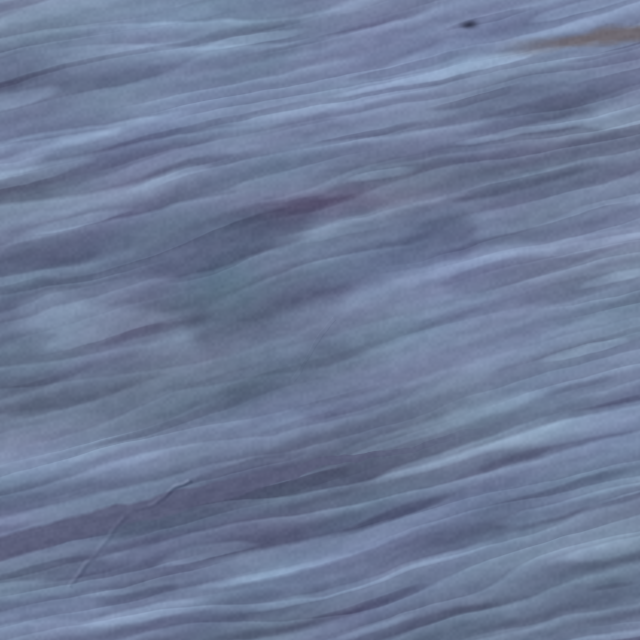
Write a Shadertoy shader that draws this texture.

```glsl
// Blue-grey banded marble: slanted broken streaks, a purple vein, a fine crack and a rusty stain.

float hash(vec2 p) {
    vec3 q = fract(p.xyx * vec3(0.1031, 0.1030, 0.0973));
    q += dot(q, q.yzx + 33.33);
    return fract((q.x + q.y) * q.z);
}

// Value noise centred on zero, from -0.5 to 0.5
float noise(vec2 p) {
    vec2 i = floor(p), f = fract(p);
    f = f * f * (3.0 - 2.0 * f);
    float low = mix(hash(i), hash(i + vec2(1, 0)), f.x);
    float high = mix(hash(i + vec2(0, 1)), hash(i + vec2(1, 1)), f.x);
    return mix(low, high, f.y) - 0.5;
}

float fbm(vec2 p) {
    float sum = 0.0, amp = 0.6;
    for (int i = 0; i < 4; i++) {
        sum += amp * noise(p);
        p = mat2(0.8, 0.6, -0.6, 0.8) * p * 2.03 + 17.3;
        amp *= 0.5;
    }
    return sum;
}

// Noise stretched along the flow, sheared a little to hide its grid
float streak(vec2 flow, float along, float across, float shear) {
    return noise(vec2(flow.x * along + flow.y * 7.0, (flow.y + shear * flow.x) * across) + across);
}

// Sawtooth layers: slow brightening that ends in a crisp edge
float ledge(vec2 flow, float count, float along) {
    float saw = fract(flow.y * count + 1.6 * streak(flow, along, count * 0.7, 0.03));
    return saw * saw * (1.0 - smoothstep(0.84, 1.0, saw)) - 0.24;
}

float segment(vec2 p, vec2 a, vec2 b) {
    vec2 d = b - a;
    return length(p - a - d * clamp(dot(p - a, d) / dot(d, d), 0.0, 1.0));
}

float blob(vec2 p, vec2 centre, vec2 radius) {
    vec2 d = (p - centre) / radius;
    return exp(-dot(d, d));
}

void mainImage(out vec4 fragColor, in vec2 fragCoord) {
    vec2 uv = fragCoord / iResolution.xy;
    vec2 wobble = 0.035 * vec2(fbm(uv * 9.0), fbm(uv * 9.0 + 31.0));
    vec2 p = uv + wobble;

    // Bent flow coordinates: x along the bands, y across them
    float bend = 0.06 * noise(uv * vec2(2.2, 3.0) + 4.0) + 0.02 * fbm(uv * vec2(6.0, 9.0));
    vec2 flow = vec2(uv.x, uv.y - 0.25 * uv.x + bend);
    float calm = blob(uv, vec2(0.46, 0.46), vec2(0.36, 0.15));
    float lively = 1.0 - 0.65 * calm;

    // Bands from broad to hair-thin, quieter in the middle
    float tone = 0.56 + 0.42 * streak(flow, 1.8, 7.0, 0.03);
    tone += 0.45 * streak(flow, 2.8, 17.0, -0.03) * lively;
    tone += 0.42 * streak(flow, 4.2, 36.0, 0.02) * lively;
    tone += 0.34 * streak(flow, 6.5, 75.0, -0.01) * lively;
    float patchy = smoothstep(-0.15, 0.25, streak(flow, 4.0, 9.0, 0.05));
    tone += 0.60 * ledge(flow, 15.0, 2.6) * patchy * lively;
    tone += 0.36 * ledge(flow + 3.7, 29.0, 3.6) * (1.1 - patchy) * lively;
    tone += 0.36 * smoothstep(0.20, 0.36, streak(flow, 5.0, 38.0, 0.01)) * lively;
    tone -= 0.30 * smoothstep(0.20, 0.36, streak(flow, 4.4, 47.0, -0.02)) * lively;

    // Cloudy patches and the steep dark band across the middle
    tone += 0.42 * fbm(uv * vec2(7.0, 14.0) + vec2(0.0, -5.0 * uv.x)) * (0.4 + calm);
    tone += 0.22 * blob(p, vec2(0.72, 0.46), vec2(0.20, 0.10));
    tone += 0.22 * blob(p, vec2(0.14, 0.29), vec2(0.20, 0.08));
    tone -= 0.26 * blob(p, vec2(0.10, 0.55), vec2(0.20, 0.07));
    tone -= 0.16 * blob(p, vec2(0.20, 0.91), vec2(0.24, 0.06));
    tone -= 0.24 * blob(p, vec2(0.53, 0.45), vec2(0.06, 0.025));
    float bandDist = segment(p, vec2(0.32, 0.49), vec2(0.72, 0.64));
    tone -= 0.40 * (1.0 - smoothstep(0.008, 0.042, bandDist));

    // Slate to pale blue, with drifting violet and green-grey tints
    vec3 color = mix(vec3(0.325, 0.355, 0.46), vec3(0.53, 0.605, 0.715), clamp(tone, -0.1, 1.25));
    color += fbm(flow * vec2(5.0, 16.0) + 50.0) * vec3(0.035, -0.02, 0.015);
    color.b += 0.05 * fbm(flow * vec2(3.0, 9.0) + 80.0);
    color += vec3(-0.015, 0.02, 0.005) * blob(p, vec2(0.35, 0.54), vec2(0.07, 0.04));
    color += vec3(0.025, -0.015, -0.005) * blob(p, vec2(0.55, 0.69), vec2(0.22, 0.025));

    // Purple vein, thick at the left and tapering to the right
    float veinY = 0.14 + 0.30 * uv.x - 0.07 * uv.x * uv.x + 0.02 * fbm(uv * 14.0);
    float veinHalf = mix(0.019, 0.005, smoothstep(0.25, 0.60, uv.x));
    float vein = 1.0 - smoothstep(veinHalf * 0.75, veinHalf * 1.15, abs(uv.y - veinY));
    vein *= 1.0 - smoothstep(0.50, 0.82, uv.x);
    color = mix(color, vec3(0.35, 0.365, 0.475), 0.85 * vein);

    // Rusty stain and dark pit near the top right
    vec2 s = uv - vec2(0.94, 0.94) - 0.4 * wobble;
    float stain = 1.0 - smoothstep(0.002, 0.018, abs(s.y - 0.1 * s.x) + 0.012 * fbm(uv * vec2(20.0, 60.0)));
    stain *= smoothstep(-0.19, -0.02, s.x);
    color = mix(color, vec3(0.42, 0.39, 0.41), 0.85 * stain);
    float pit = blob(p, vec2(0.727, 0.96), vec2(0.010, 0.006));
    color = mix(color, vec3(0.16, 0.18, 0.26), 0.85 * pit);

    // Thin broken crack: pale line with a shadow on one side
    vec2 c = uv + 0.9 * wobble;
    for (int side = 0; side < 2; side++) {
        vec2 q = c + float(side) * vec2(-0.005, 0.003);
        float d = min(segment(q, vec2(0.115, 0.09), vec2(0.20, 0.21)),
                      segment(q, vec2(0.20, 0.21), vec2(0.30, 0.25)));
        d = min(d, 0.003 + segment(q, vec2(0.45, 0.40), vec2(0.52, 0.51)));
        float line = (1.0 - smoothstep(0.0, 0.005, d)) * (0.6 + noise(uv * 40.0));
        color += line * (side == 0 ? vec3(0.07) : vec3(-0.08));
    }

    // Fine stone grain
    color += 0.026 * noise(uv * 210.0) + 0.03 * noise(vec2(uv.x * 50.0, flow.y * 130.0));
    fragColor = vec4(color, 1.0);
}
```
